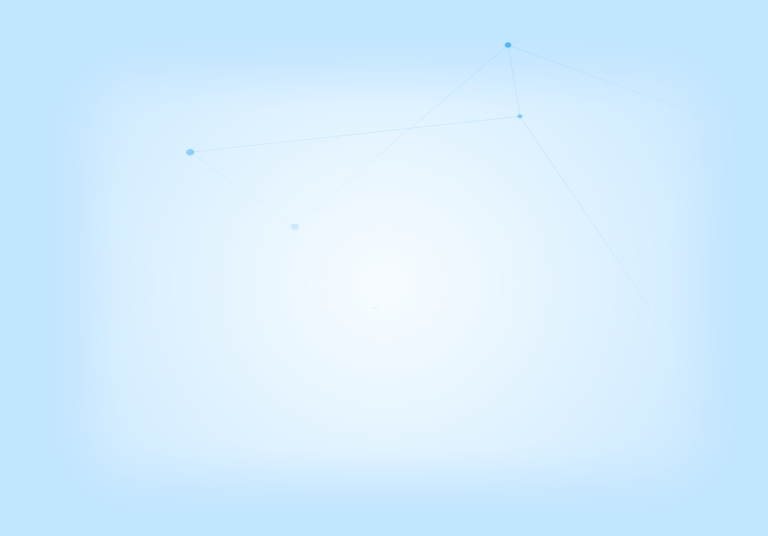
Reproduce this background procedurally as a Shadertoy shader.

```glsl
const vec3 EDGE_BLUE = vec3(0.763, 0.900, 1.0);
const vec3 CORE_WHITE = vec3(0.972, 0.990, 1.0);
const vec3 DOT_BLUE = vec3(0.30, 0.70, 0.98);
const vec3 LINE_BLUE = vec3(0.55, 0.80, 0.97);

// Lengths are in canvas heights
const float ASPECT = 1.43;
const vec2 GLOW_CENTER = vec2(0.716, 0.470);
const vec2 GLOW_RADIUS = vec2(0.83, 0.77);
const vec2 PANEL_CENTER = vec2(0.738, 0.483);
const vec2 PANEL_HALF = vec2(0.580, 0.377);
const float PANEL_CORNER = 0.10;
const float PANEL_BLUR = 0.08;
const float DOT_FLATTEN = 1.22;
const float LINE_WIDTH = 0.0018;

// Nodes: position, radius, opacity; zero radius marks a bare line end
const int NODE_COUNT = 6;
const vec4 NODES[NODE_COUNT] = vec4[](
    vec4(0.946, 0.916, 0.0060, 0.95),
    vec4(0.968, 0.783, 0.0046, 0.60),
    vec4(0.354, 0.716, 0.0073, 0.55),
    vec4(0.549, 0.577, 0.0073, 0.19),
    vec4(1.325, 0.777, 0.0, 0.0),
    vec4(1.210, 0.426, 0.0, 0.0)
);

// Links: first node, second node
const int LINK_COUNT = 6;
const ivec2 LINKS[LINK_COUNT] = ivec2[](
    ivec2(0, 1), ivec2(0, 3), ivec2(0, 4),
    ivec2(1, 2), ivec2(1, 5), ivec2(2, 3)
);
const float LINK_START[LINK_COUNT] = float[](0.28, 0.26, 0.30, 0.24, 0.26, 0.12);
const float LINK_END[LINK_COUNT] = float[](0.24, 0.03, 0.06, 0.20, 0.14, 0.03);

// Small flat speck near the middle
const vec2 SPECK_CENTER = vec2(0.698, 0.426);
const vec2 SPECK_HALF = vec2(0.0045, 0.0010);
const float SPECK_OPACITY = 0.25;

float roundedBox(vec2 p, vec2 halfSize, float radius) {
    vec2 q = abs(p) - halfSize + radius;
    return length(max(q, 0.0)) + min(max(q.x, q.y), 0.0) - radius;
}

// x: distance to the segment, y: position along it
vec2 segment(vec2 p, vec2 a, vec2 b) {
    vec2 ab = b - a;
    float t = clamp(dot(p - a, ab) / dot(ab, ab), 0.0, 1.0);
    return vec2(length(p - a - ab * t), t);
}

float coverage(float dist, float pixel) {
    return 1.0 - smoothstep(-0.5 * pixel, 0.5 * pixel, dist);
}

vec3 background(vec2 p) {
    float glow = max(1.0 - length((p - GLOW_CENTER) / GLOW_RADIUS), 0.0);
    float panelDist = roundedBox(p - PANEL_CENTER, PANEL_HALF, PANEL_CORNER);
    float panel = 1.0 - smoothstep(-PANEL_BLUR, PANEL_BLUR, panelDist);
    return mix(EDGE_BLUE, CORE_WHITE, glow * panel);
}

void mainImage(out vec4 fragColor, in vec2 fragCoord) {
    vec2 p = fragCoord / iResolution.xy * vec2(ASPECT, 1.0);
    float pixel = 1.0 / iResolution.y;
    vec3 color = background(p);

    // Thin fading links; sub-pixel widths lose opacity instead
    float drawnWidth = max(LINE_WIDTH, pixel);
    for (int i = 0; i < LINK_COUNT; i++) {
        vec2 s = segment(p, NODES[LINKS[i].x].xy, NODES[LINKS[i].y].xy);
        float opacity = mix(LINK_START[i], LINK_END[i], s.y) * LINE_WIDTH / drawnWidth;
        color = mix(color, LINE_BLUE, opacity * coverage(s.x - 0.5 * drawnWidth, pixel));
    }

    // Slightly flattened dots
    for (int i = 0; i < NODE_COUNT; i++) {
        vec4 node = NODES[i];
        vec2 offset = (p - node.xy) * vec2(1.0, DOT_FLATTEN);
        float dist = length(offset) - node.z;
        color = mix(color, DOT_BLUE, node.w * coverage(dist, 1.3 * pixel));
    }

    float speck = roundedBox(p - SPECK_CENTER, SPECK_HALF, SPECK_HALF.y);
    color = mix(color, LINE_BLUE, SPECK_OPACITY * coverage(speck, pixel));

    fragColor = vec4(color, 1.0);
}
```
